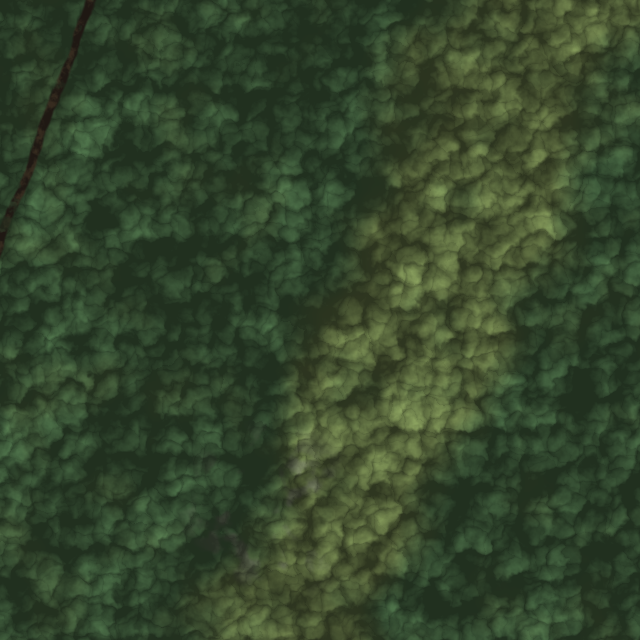
Write a three.js fragment shader that draws this texture.

```glsl
varying vec2 vUv;

const vec3 COOL_LEAF = vec3(0.208, 0.305, 0.198);
const vec3 WARM_LEAF = vec3(0.292, 0.340, 0.200);
const vec3 BARE_TWIGS = vec3(0.300, 0.315, 0.265);
const vec3 TRACK_DARK = vec3(0.120, 0.095, 0.075);
const vec3 TRACK_LIGHT = vec3(0.210, 0.170, 0.120);
const vec2 TO_SUN = vec2(-0.64, 0.77);

vec2 hash2(vec2 cell) {
  vec2 q = vec2(dot(cell, vec2(127.1, 311.7)), dot(cell, vec2(269.5, 183.3)));
  return fract(sin(q) * 43758.5);
}

float gradientNoise(vec2 p) {
  vec2 cell = floor(p);
  vec2 f = p - cell;
  vec2 w = f * f * f * (f * (f * 6.0 - 15.0) + 10.0);
  vec4 corner;
  for (int i = 0; i < 4; i++) {
    vec2 o = vec2(mod(float(i), 2.0), floor(float(i) * 0.5));
    float angle = 6.2832 * hash2(cell + o).x;
    float value = dot(vec2(cos(angle), sin(angle)), f - o);
    if (i == 0) corner.x = value;
    else if (i == 1) corner.y = value;
    else if (i == 2) corner.z = value;
    else corner.w = value;
  }
  return mix(mix(corner.x, corner.y, w.x), mix(corner.z, corner.w, w.x), w.y);
}

float fbm(vec2 p) {
  float sum = 0.0;
  float amplitude = 1.0;
  for (int i = 0; i < 4; i++) {
    sum += amplitude * gradientNoise(p);
    p = mat2(1.6, 1.2, -1.2, 1.6) * p + 7.3;
    amplitude *= 0.5;
  }
  return sum;
}

vec2 warp(vec2 p, float scale, float amount) {
  return p + amount * vec2(fbm(p * scale), fbm(p * scale + 41.7));
}

// Overlapping domes of random height: x is the height, y a tone per crown
vec2 crowns(vec2 p) {
  vec2 cell = floor(p);
  vec2 top = vec2(-9.0, 0.0);
  for (int j = -1; j <= 1; j++) {
    for (int i = -1; i <= 1; i++) {
      vec2 id = cell + vec2(float(i), float(j));
      vec2 d = p - id - 0.5 - 0.75 * (hash2(id) - 0.5);
      vec2 random = hash2(id + 57.0);
      float height = 1.0 + 0.6 * random.x - 1.6 * dot(d, d);
      if (height > top.x) top = vec2(height, random.y);
    }
  }
  return top;
}

// Light minus shade on one layer of crowns, with dark creases between them
float crownLight(vec2 p, float scale, float reach) {
  vec2 here = crowns(p * scale);
  float toward = crowns(p * scale + TO_SUN * reach).x;
  float away = crowns(p * scale - TO_SUN * reach).x;
  float slope = 0.5 * (away - toward);
  float crease = min(0.0, here.x - 0.5 * (toward + away));
  return 0.75 * (here.x - 1.1) - 0.75 * slope + 0.8 * crease + 0.25 * (here.y - 0.5);
}

float segmentDistance(vec2 p, vec2 a, vec2 b) {
  vec2 ab = b - a;
  float t = clamp(dot(p - a, ab) / dot(ab, ab), 0.0, 1.0);
  return length(p - a - ab * t);
}

// Gullies run steeply from lower left to upper right
float gullies(vec2 p) {
  vec2 along = normalize(vec2(0.5, 0.87));
  vec2 q = vec2(dot(p, vec2(along.y, -along.x)), dot(p, along));
  return fbm(q * vec2(8.0, 3.0) + 3.7);
}

void main() {
  vec2 p = vUv;
  vec2 bent = warp(p, 5.0, 0.06);
  vec2 leafy = warp(p, 26.0, 0.016);

  // Warm strip of paler trees with a shaded gully on its left
  float across = bent.x - 0.46 - 0.40 * bent.y;
  float halfWidth = 0.11 + 0.06 * bent.y;
  float warm = 1.0 - smoothstep(halfWidth * 0.6, halfWidth * 1.5, abs(across));
  warm = clamp(warm + 0.45 * fbm(p * 9.0 + 11.0), 0.0, 1.0);
  float gullyOffset = (across + 0.17) / 0.045;
  float gully = exp(-gullyOffset * gullyOffset);

  // Relief from the terrain down to the leaves
  float light = -0.04 + 0.23 * (warm - 0.35) - 0.26 * gully;
  light += 0.36 * gullies(bent);
  light += 0.62 * crownLight(leafy, 21.0, 0.22);
  light += 0.40 * crownLight(leafy + 0.37, 43.0, 0.30);
  light += 0.17 * fbm(p * 48.0);
  light = clamp(light, -0.48, 0.68);

  // Leaf colour, with greyish bare twigs at the edge of the strip
  vec3 leaf = mix(COOL_LEAF, WARM_LEAF, warm);
  float twigs = smoothstep(0.08, 0.30, fbm(p * 11.0 + 5.0));
  twigs *= 1.0 - smoothstep(0.07, 0.16, length(p - vec2(0.42, 0.20)));
  leaf = mix(leaf, BARE_TWIGS, 0.75 * twigs);
  vec3 color = leaf * exp(light);

  // Narrow dark track through the upper left corner
  vec2 trackPoint = warp(p, 14.0, 0.006);
  float track = segmentDistance(trackPoint, vec2(-0.02, 0.57), vec2(0.15, 1.02));
  float cover = 1.0 - smoothstep(0.004, 0.009, track);
  cover *= 1.0 - 0.5 * smoothstep(0.15, 0.40, fbm(p * 30.0));
  vec3 soil = mix(TRACK_DARK, TRACK_LIGHT, smoothstep(0.0, 0.5, fbm(p * 40.0)));
  color = mix(color, soil, cover);

  gl_FragColor = vec4(color, 1.0);
}
```
